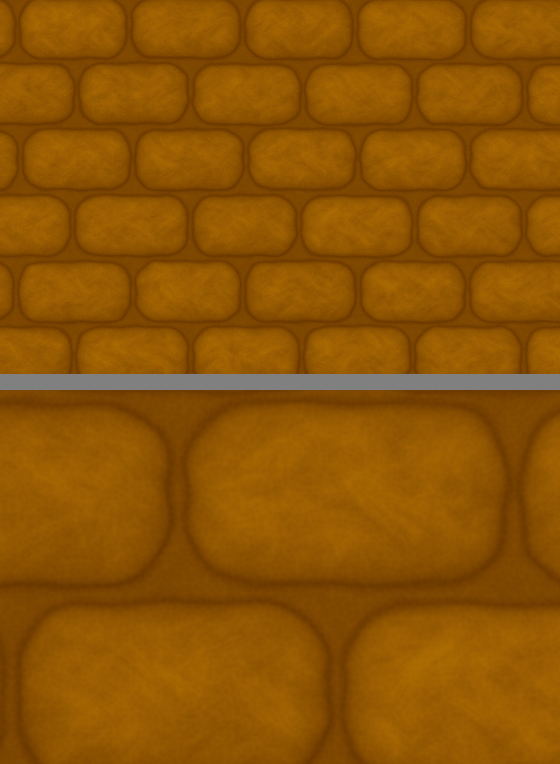
Top: the whole. Bottom: its middle third, enlarged.
This texture is drawn by a Shadertoy shader. Its source:

```glsl
// Layout, in canvas heights
const vec2  PITCH        = vec2(0.3018, 0.1758);
const vec2  FIRST_JOINT  = vec2(0.0495, 0.1328);
const float JOINT_JITTER = 0.055;   // fraction of the brick pitch
const float JOINT_WIDTH  = 0.013;
const float CORNER       = 0.060;
const float EDGE_WOBBLE  = 0.0011;

// Tones, 0 = SHADE, 1 = GLOW
const vec3  SHADE        = vec3(0.40, 0.205, 0.0);
const vec3  GLOW         = vec3(0.70, 0.440, 0.010);
const float MORTAR_TONE  = 0.33;
const float RIM_TONE     = 0.26;
const float FACE_TONE    = 0.72;
const float CREASE_DEPTH = 0.17;
const float CREASE_WIDTH = 0.0055;
const float ROUNDING     = 0.017;
const float TOP_LIGHT    = 0.10;
const float MOTTLE       = 0.15;
const float PITTING      = 0.13;
const float GRAIN        = 0.10;
const float BRICK_VARY   = 0.05;

float hash(vec2 p) {
    return fract(sin(dot(p, vec2(127.1, 311.7))) * 4375.85);
}

// Distance to the nearest scattered point, roughly centred on zero
float cellular(vec2 p) {
    vec2 cell = floor(p);
    float nearest = 4.0;
    for (int j = -1; j <= 1; j++)
    for (int i = -1; i <= 1; i++) {
        vec2 c = cell + vec2(i, j);
        vec2 offset = c + vec2(hash(c), hash(c + 37.3)) - p;
        nearest = min(nearest, dot(offset, offset));
    }
    return sqrt(nearest) - 0.5;
}

// Warped, rotated layers of sines
float layeredSines(vec2 p) {
    const mat2 turn = mat2(0.80, 0.60, -0.60, 0.80);
    float sum = 0.0, weight = 0.5;
    for (int i = 0; i < 5; i++) {
        p += 0.8 * sin(p.yx * 0.9 + float(i) * 1.7);
        sum += weight * sin(p.x) * sin(p.y + 0.6);
        p = turn * p * 1.75 + 2.3;
        weight *= 0.68;
    }
    return sum;
}

// Position of a vertical joint, in brick pitches
float joint(float k, float row) {
    return k + JOINT_JITTER * hash(vec2(k, row) + 5.2);
}

float roundedBox(vec2 p, vec2 halfSize, float radius) {
    vec2 q = abs(p) - halfSize + radius;
    return length(max(q, 0.0)) + min(max(q.x, q.y), 0.0) - radius;
}

// Nearest brick: signed distance, with its local position and id
float nearestBrick(vec2 p, out vec2 local, out vec2 id) {
    float nearest = 10.0;
    float baseRow = floor((p.y - FIRST_JOINT.y) / PITCH.y);
    for (int i = -1; i <= 1; i++) {
        float row = baseRow + float(i);
        float start = FIRST_JOINT.x / PITCH.x + 0.5 * mod(row, 2.0) - 0.5 * JOINT_JITTER;
        float u = p.x / PITCH.x - start;
        float k = floor(u);
        if (u < joint(k, row)) k -= 1.0;

        float left = joint(k, row), right = joint(k + 1.0, row);
        vec2 center = vec2((0.5 * (left + right) + start) * PITCH.x,
                           FIRST_JOINT.y + (row + 0.5) * PITCH.y);
        center.y += 0.004 * (hash(vec2(row, k)) - 0.5);
        vec2 halfSize = 0.5 * (vec2((right - left) * PITCH.x, PITCH.y) - JOINT_WIDTH);
        float d = roundedBox(p - center, halfSize, CORNER);
        if (d < nearest) {
            nearest = d;
            local = (p - center) / halfSize;
            id = vec2(k, row);
        }
    }
    return nearest;
}

void mainImage(out vec4 fragColor, in vec2 fragCoord) {
    vec2 p = fragCoord / iResolution.y;
    vec2 local, id;
    float d = nearestBrick(p, local, id);
    d += EDGE_WOBBLE * (sin(p.x * 71.0 + 3.0 * sin(p.y * 43.0)) + sin(p.y * 97.0 + p.x * 31.0));

    // Rounded face, lit from the upper left
    float swell = 1.0 - exp(-max(-d, 0.0) / ROUNDING);
    float face = mix(RIM_TONE, FACE_TONE, swell);
    face += TOP_LIGHT * (local.y - 0.35 * local.x) * (0.4 + 0.6 * swell);
    face += BRICK_VARY * (hash(id + 11.0) - 0.5);

    // Worn surface, different on every brick
    vec2 surface = p + 3.0 * vec2(hash(id), hash(id + 8.1));
    face += swell * MOTTLE * layeredSines(surface * vec2(42.0, 56.0));
    face += swell * PITTING * cellular(surface * vec2(34.0, 46.0) + sin(surface.yx * 90.0) * 0.4);

    // Mortar, dark crease and fine grain
    float mortar = MORTAR_TONE + 0.05 * layeredSines(p * 60.0);
    float tone = mix(face, mortar, smoothstep(-0.003, 0.003, d));
    tone -= CREASE_DEPTH * exp(-d * d / (CREASE_WIDTH * CREASE_WIDTH));
    tone += GRAIN * cellular(p * 190.0);

    fragColor = vec4(mix(SHADE, GLOW, clamp(tone, 0.0, 1.0)), 1.0);
}
```
